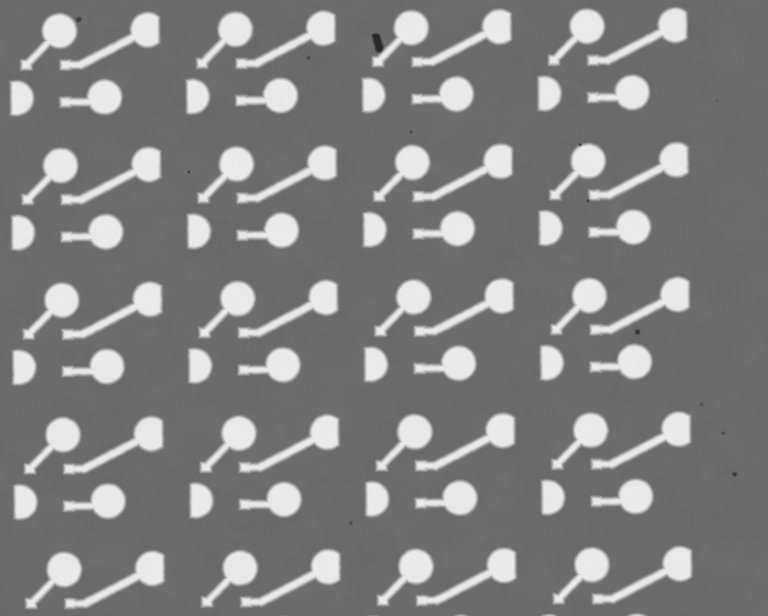
Write a Shadertoy shader that draws this pattern.

```glsl
const vec2 FIRST = vec2(0.0966, 0.9498);      // first round pad, canvas height = 1
const vec2 PITCH = vec2(0.2855, 0.2186);
const vec2 MOTIF_CENTER = vec2(0.041, -0.054);
const float COLUMNS = 4.0;
const float TILT = 0.0088;
const float PAD_RADIUS = 0.0277;
const float THIN_TRACE = 0.0056;              // half widths
const float WIDE_TRACE = 0.0064;
const vec2 CONTACT = vec2(0.0082, 0.0073);
const float SOFTNESS = 0.0044;
const float EDGE_WEAR = 0.0008;
const float BASE_GREY = 0.42;
const float METAL_GREY = 0.915;
const float MOTTLE = 0.03;
const float GRAIN = 0.012;
const int SPECKS = 12;
const float DIRT_GREY = 0.14;

float hash(vec2 p) {
    return fract(sin(dot(p, vec2(127.1, 311.7))) * 43758.5453);
}

float noise(vec2 p) {
    vec2 i = floor(p);
    vec2 f = fract(p);
    f = f * f * (3.0 - 2.0 * f);
    return mix(mix(hash(i), hash(i + vec2(1, 0)), f.x),
               mix(hash(i + vec2(0, 1)), hash(i + vec2(1, 1)), f.x), f.y);
}

float disc(vec2 p, vec2 center) {
    return length(p - center) - PAD_RADIUS;
}

float trace(vec2 p, vec2 a, vec2 b, float halfWidth) {
    vec2 ab = b - a;
    float t = clamp(dot(p - a, ab) / dot(ab, ab), 0.0, 1.0);
    return length(p - a - ab * t) - halfWidth;
}

float contact(vec2 p, vec2 center) {
    vec2 d = abs(p - center) - CONTACT;
    return length(max(d, 0.0)) + min(max(d.x, d.y), 0.0);
}

// Signed distance to one group of pads and traces
float motif(vec2 p) {
    // Round pad with a diagonal trace
    vec2 foot = vec2(-0.0542, -0.0546);
    float d = disc(p, vec2(0));
    d = min(d, trace(p, vec2(0), foot, THIN_TRACE));
    d = min(d, contact(p, foot));

    // Pad trimmed on its right, with a bent trace
    vec2 trimmed = vec2(0.1433, 0.0005);
    vec2 bend = vec2(0.0334, -0.0554);
    vec2 upper = vec2(0.0095, -0.0554);
    d = min(d, max(disc(p, trimmed), p.x - 0.1617));
    d = min(d, trace(p, trimmed, bend, WIDE_TRACE));
    d = min(d, trace(p, bend, upper, THIN_TRACE));
    d = min(d, contact(p, upper));

    // Half pad
    d = min(d, max(disc(p, vec2(-0.0710, -0.1085)), -0.0798 - p.x));

    // Round pad with a level trace
    vec2 level = vec2(0.0723, -0.1081);
    vec2 lower = vec2(0.0088, -0.1158);
    d = min(d, disc(p, level));
    d = min(d, trace(p, lower, vec2(level.x, lower.y), THIN_TRACE));
    return min(d, contact(p, lower));
}

// Coverage of scattered specks and one long smudge
float dirt(vec2 p, float aspect) {
    float wobble = 0.003 * (noise(p * 160.0) - 0.5);
    float d = trace(p, vec2(0.611, 0.939), vec2(0.6155, 0.922), 0.0065);
    float cover = 0.95 * (1.0 - smoothstep(-0.003, 0.003, d + wobble));
    for (int i = 0; i < SPECKS; i++) {
        float id = float(i);
        vec2 center = vec2(hash(vec2(id, 1.3)) * aspect, hash(vec2(id, 4.7)));
        float size = mix(0.0015, 0.0045, hash(vec2(id, 8.1)));
        float strength = mix(0.25, 0.85, hash(vec2(id, 2.9)));
        float speck = length(p - center) - size + wobble;
        cover = max(cover, strength * (1.0 - smoothstep(-0.002, 0.002, speck)));
    }
    return cover;
}

void mainImage(out vec4 fragColor, in vec2 fragCoord) {
    vec2 p = fragCoord / iResolution.y;
    float aspect = iResolution.x / iResolution.y;

    // Tilted grid with a limited number of columns
    float c = cos(TILT);
    float s = sin(TILT);
    vec2 q = mat2(c, -s, s, c) * (p - FIRST);
    vec2 cell = round((q - MOTIF_CENTER) / PITCH);
    cell.x = clamp(cell.x, 0.0, COLUMNS - 1.0);
    float d = motif(q - cell * PITCH);

    // Worn, softly focused edges
    d += EDGE_WEAR * (noise(p * 140.0) - 0.5);
    float blur = max(SOFTNESS, 0.75 / iResolution.y);
    float metal = 1.0 - smoothstep(-blur, blur, d);

    // Mottled base, cleaner metal, fine grain
    float cloud = 0.6 * noise(p * 22.0) + 0.4 * noise(p * 55.0) - 0.5;
    float base = BASE_GREY + MOTTLE * cloud;
    float grey = mix(base, METAL_GREY + 0.3 * MOTTLE * cloud, metal);
    grey += GRAIN * (noise(p * 300.0) - 0.5);
    grey = mix(grey, DIRT_GREY, dirt(p, aspect));
    fragColor = vec4(vec3(grey), 1.0);
}
```
